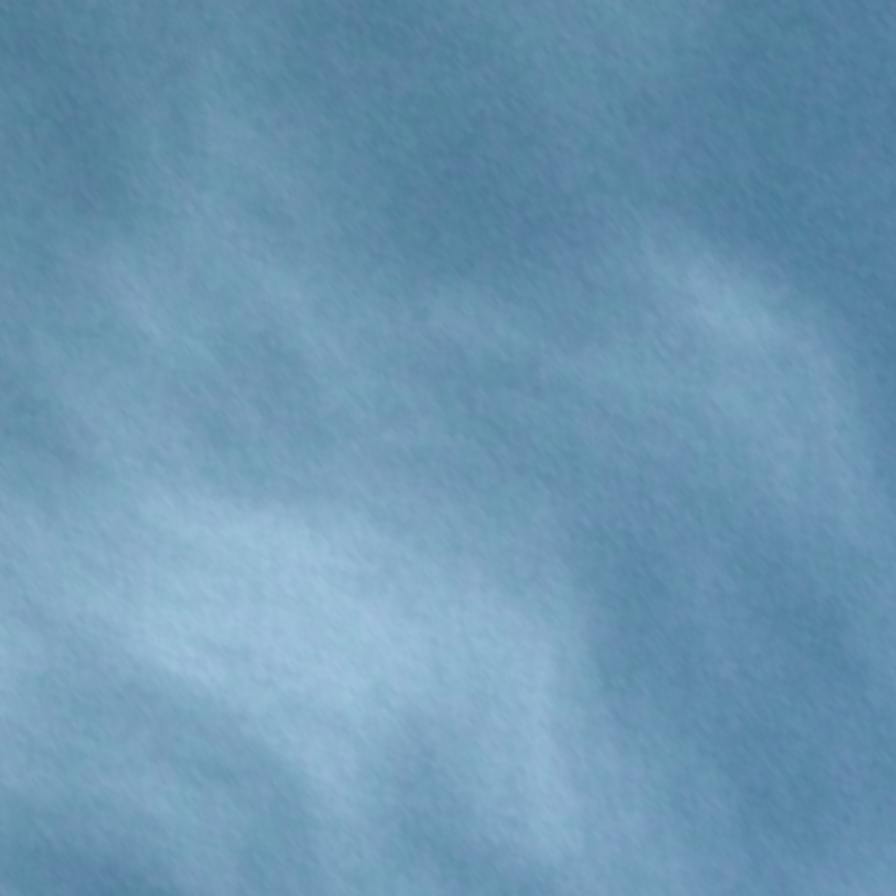
This texture is drawn by a three.js fragment shader. Its source:

```glsl
// Hazy blue sky with soft wisps of cloud that drift down to the right.
// A broad pale veil and stretched, sine-warped layered noise set the
// brightness; fine streaky grain and faint tint blotches lie on top.

#define DEEP_BLUE   vec3(0.357, 0.527, 0.640)
#define PALE_CLOUD  vec3(0.540, 0.690, 0.790)
#define DRIFT_ANGLE -0.90
#define WISP_SCALE  vec2(2.6, 5.2)
#define WISP_AMOUNT 1.55
#define VEIL_CENTER vec2(0.30, 0.32)
#define VEIL_SIZE   vec2(0.55, 0.30)
#define VEIL_AMOUNT 1.75
#define GRAIN_SCALE vec2(75.0, 140.0)
#define GRAIN_AMOUNT 0.15
#define TINT_AMOUNT 0.014

varying vec2 vUv;

float hash(vec2 p) {
  vec3 q = fract(p.xyx * 0.1031);
  q += dot(q, q.yzx + 33.33);
  return fract((q.x + q.y) * q.z);
}

// Smooth value noise, from -1 to 1
float noise(vec2 p) {
  vec2 cell = floor(p);
  vec2 f = fract(p);
  f = f * f * f * (f * (f * 6.0 - 15.0) + 10.0);
  float low = mix(hash(cell), hash(cell + vec2(1.0, 0.0)), f.x);
  float high = mix(hash(cell + vec2(0.0, 1.0)), hash(cell + vec2(1.0, 1.0)), f.x);
  return 2.0 * mix(low, high, f.y) - 1.0;
}

// Layered noise; each octave is turned a little to hide the grid
float layeredNoise(vec2 p) {
  const mat2 turn = mat2(0.96, 0.28, -0.28, 0.96);
  float sum = 0.0;
  float weight = 1.0;
  for (int i = 0; i < 5; i++) {
    sum += weight * noise(p);
    p = turn * p * 2.03 + 17.3;
    weight *= 0.47;
  }
  return sum;
}

// Layered sines that bend the wisps
vec2 sineWarp(vec2 p) {
  vec2 bend = vec2(0.0);
  float frequency = 5.0;
  for (int i = 0; i < 3; i++) {
    bend += sin(p.yx * frequency + vec2(1.3, 4.1) + bend * 3.0) / frequency;
    frequency *= 1.9;
  }
  return bend;
}

// Turn to axes along and across the drift
vec2 toDrift(vec2 p) {
  float c = cos(DRIFT_ANGLE);
  float s = sin(DRIFT_ANGLE);
  return vec2(c * p.x + s * p.y, c * p.y - s * p.x);
}

// Broad pale patch, plus haze on the lower left edge
float veil(vec2 uv) {
  vec2 d = toDrift(uv - VEIL_CENTER) / VEIL_SIZE;
  float edgeHaze = exp(-10.0 * uv.x) * (1.0 - smoothstep(0.35, 0.65, uv.y));
  return exp(-dot(d, d)) + 0.7 * edgeHaze;
}

void main() {
  vec2 drift = toDrift(vUv);

  // Cloud density, centred on zero
  vec2 bent = drift + 0.22 * sineWarp(drift);
  float wisps = layeredNoise(bent * WISP_SCALE + vec2(8.0, 3.0));
  float density = VEIL_AMOUNT * (veil(vUv) - 0.40) + WISP_AMOUNT * wisps;
  density = clamp(density, -2.2, 2.6);

  // Tone curve: wide blue areas, few bright crests
  float tone = 0.22 + 0.29 * density + 0.05 * density * density;

  // Streaky grain
  float grain = 0.6 * noise(drift * GRAIN_SCALE)
              + 0.4 * noise(drift * GRAIN_SCALE * 1.9 + 41.0);
  tone += GRAIN_AMOUNT * grain;

  // Faint teal and violet blotches, bluer to the lower right
  float blotch = noise(vUv * 38.0 + 5.0) + 0.6 * noise(vUv * 85.0 + 60.0);
  float bluer = vUv.x - vUv.y;
  vec3 tint = TINT_AMOUNT * (blotch * vec3(0.8, -0.3, 0.4)
                           + bluer * vec3(-0.2, 0.0, 1.0));

  gl_FragColor = vec4(mix(DEEP_BLUE, PALE_CLOUD, tone) + tint, 1.0);
}
```
